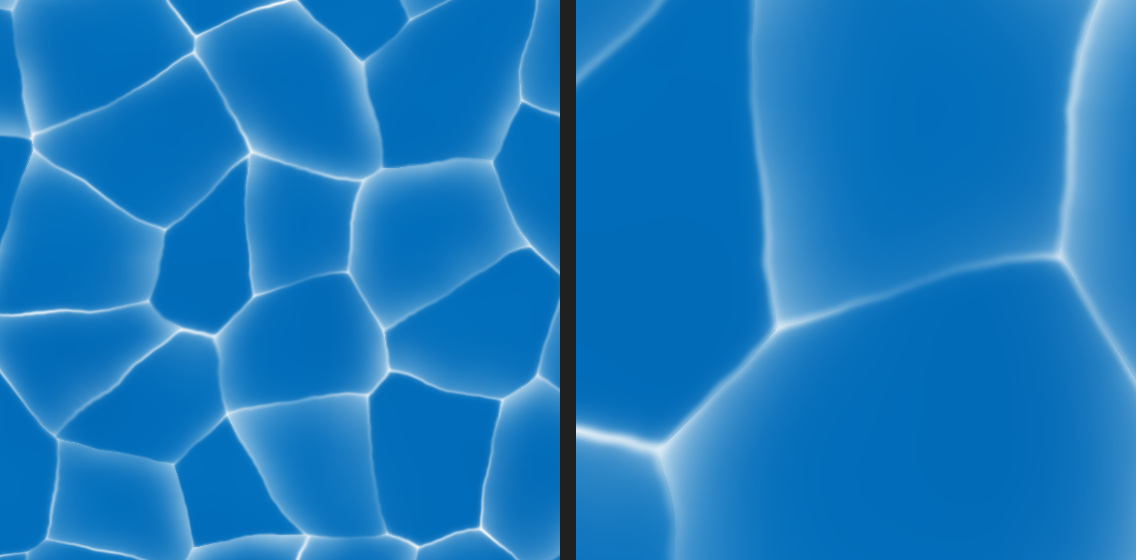
Left: the whole. Right: its middle third, enlarged.
Write a Shadertoy shader that draws this texture.

```glsl
// Blue sheet divided by pale creases, like light caught on cracked ice.
// A warped Voronoi layout places the creases; each one is a thin bright
// ridge with a soft haze falling away on one of its sides.

const float CELLS = 4.2;                        // cells across the canvas
const vec3 DEEP_BLUE = vec3(0.005, 0.428, 0.730);
const vec3 PALE_LIGHT = vec3(0.97, 0.985, 0.99);

vec2 hash2(vec2 p) {
    vec3 q = fract(p.xyx * vec3(0.1031, 0.1030, 0.0973) + 0.37);
    q += dot(q, q.yzx + 33.33);
    return fract((q.xx + q.yz) * q.zy);
}

float cornerSlope(vec2 corner, vec2 offset) {
    float angle = 6.2832 * hash2(corner).x;
    return dot(vec2(cos(angle), sin(angle)), offset);
}

float gradientNoise(vec2 p) {
    vec2 i = floor(p), f = fract(p);
    vec2 u = f * f * f * (f * (f * 6.0 - 15.0) + 10.0);
    vec2 e = vec2(0.0, 1.0);
    float low = mix(cornerSlope(i, f), cornerSlope(i + e.yx, f - e.yx), u.x);
    float high = mix(cornerSlope(i + e, f - e), cornerSlope(i + e.yy, f - e.yy), u.x);
    return mix(low, high, u.y);
}

vec2 warp(vec2 p, float frequency, float amount) {
    vec2 q = p * frequency;
    return amount * vec2(gradientNoise(q + 17.3), gradientNoise(q + 41.7));
}

vec2 cellSite(vec2 id) {
    return id + 0.04 + 0.92 * hash2(id + 23.0);
}

float bell(float x, float width) {
    return exp(-x * x / (width * width));
}

vec2 nearestCell(vec2 p) {
    vec2 best = floor(p);
    float bestDistance = 1e3;
    for (int y = -2; y <= 2; y++)
    for (int x = -2; x <= 2; x++) {
        vec2 id = floor(p) + vec2(x, y);
        float d = distance(p, cellSite(id));
        if (d < bestDistance) { bestDistance = d; best = id; }
    }
    return best;
}

// Brightness of one crease; s is the signed distance, positive on the hazy side
float crease(float s, float along, vec2 traits, float vary) {
    s += 0.0016 * gradientNoise(vec2(along * 55.0, s * 12.0) + traits * 30.0);
    float ridge = mix(0.08, 0.85, traits.x) * clamp(0.75 + 1.1 * vary, 0.15, 1.3);
    float core = ridge * (0.8 * bell(s, 0.0032) + 0.2 * bell(s, 0.009));
    float hazeWidth = mix(0.022, 0.045, traits.y);
    float hazeLevel = mix(0.36, 0.10, traits.x) * clamp(1.0 + vary, 0.3, 1.6);
    float falloff = exp(-pow(max(s, 0.0) / hazeWidth, 1.4));
    float haze = hazeLevel * falloff * smoothstep(-0.005, 0.004, s);
    return 1.0 - (1.0 - min(core, 1.0)) * (1.0 - haze);
}

// Combined light of all creases around the cell that holds p
float creaseLight(vec2 p, float vary) {
    vec2 q = p * CELLS;
    vec2 home = nearestCell(q);
    vec2 a = cellSite(home);
    float dark = 1.0, first = 1.0, second = 1.0;
    for (int y = -2; y <= 2; y++)
    for (int x = -2; x <= 2; x++) {
        if (x == 0 && y == 0) continue;
        vec2 id = home + vec2(x, y);
        vec2 b = cellSite(id);
        vec2 across = normalize(b - a);
        float d = dot(0.5 * (a + b) - q, across) / CELLS;

        // The same random order on both sides picks the hazy cell
        float side = hash2(home + 7.0).y > hash2(id + 7.0).y ? 1.0 : -1.0;
        vec2 tangent = side * vec2(-across.y, across.x);
        vec2 traits = hash2(home + id + 61.0);
        dark *= 1.0 - crease(side * d, dot(p, tangent), traits, vary);

        second = min(second, max(first, d));
        first = min(first, d);
    }
    float junction = 0.4 * exp(-(first + second) / 0.008);
    return 1.0 - dark * (1.0 - junction);
}

void mainImage(out vec4 fragColor, in vec2 fragCoord) {
    vec2 uv = fragCoord / iResolution.y;

    // Broad bends and small wobbles of the creases
    vec2 p = uv + warp(uv, 3.2, 0.055) + warp(uv, 11.0, 0.009) + warp(uv, 34.0, 0.0015);
    float light = creaseLight(p, gradientNoise(uv * 7.0 + 5.0));

    // Faint cloudiness of the flat blue
    float cloud = gradientNoise(uv * 3.5 + 80.0) + 0.4 * gradientNoise(uv * 9.0);
    vec3 sheet = DEEP_BLUE + vec3(0.004, 0.022, 0.022) * cloud;

    fragColor = vec4(mix(sheet, PALE_LIGHT, clamp(light, 0.0, 1.0)), 1.0);
}
```
